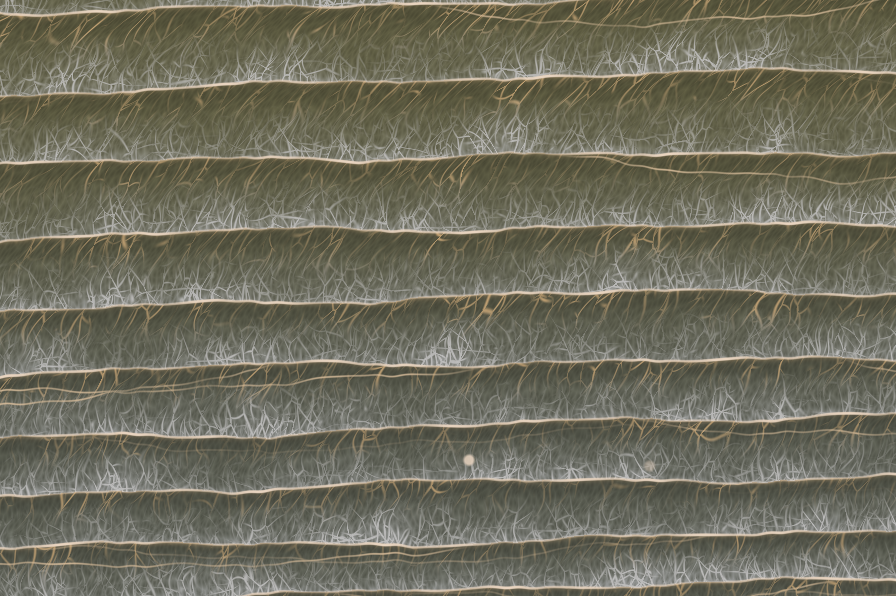
Reproduce this texture procedurally as a Shadertoy shader.

```glsl
// Shallow surf seen from above: stacked wave crests with tan streaks and pale foam lace.

// Layout, in units of canvas height
const float FIRST_CREST = 0.002;   // depth of crest 0 below the top edge
const float CREST_GAP   = 0.137;   // spacing at the top
const float GAP_SHRINK  = 0.003;   // spacing loss per crest, squared
const float CREST_TILT  = 0.022;   // rise towards the right
const float LINE_HALF   = 0.0017;  // half width of a crest line
const float STRAND_DROP = 0.034;   // how far side strands leave their crest
const float THREAD      = 0.0026;  // half width of a foam thread
const vec2  STREAK_FREQ = vec2(34.0, 13.0);
const vec2  LACE_FREQ   = vec2(44.0, 19.0);
const vec2  FIBRE_FREQ  = vec2(85.0, 26.0);

// Colours
const vec3 OLIVE_WATER = vec3(0.350, 0.343, 0.243);
const vec3 SLATE_WATER = vec3(0.315, 0.325, 0.280);
const vec3 TAN_STREAK  = vec3(0.800, 0.660, 0.470);
const vec3 GREY_FOAM   = vec3(0.670, 0.675, 0.685);
const vec3 PALE_FOAM   = vec3(0.780, 0.775, 0.775);
const vec3 CREAM_CREST = vec3(0.910, 0.830, 0.750);

float hash1(float n) { return fract(sin(n * 91.345 + 3.7) * 4375.85); }

vec2 hash2(vec2 p) {
    return fract(sin(vec2(dot(p, vec2(127.1, 311.7)), dot(p, vec2(269.5, 183.3)))) * 4375.85);
}

// Stretched cells: x = nearest distance in cells, y = border distance in canvas units
vec2 cells(vec2 p, vec2 freq) {
    vec2 base = floor(p), f = fract(p), a = vec2(8.0), b = vec2(8.0);
    for (int j = -1; j <= 1; j++)
    for (int i = -1; i <= 1; i++) {
        vec2 g = vec2(i, j);
        vec2 d = g + hash2(base + g) - f;
        if (dot(d, d) < dot(a, a)) { b = a; a = d; }
        else if (dot(d, d) < dot(b, b)) b = d;
    }
    float border = 0.5 * (dot(b, b) - dot(a, a)) / max(length((b - a) * freq), 0.01);
    return vec2(length(a), border);
}

// Threads of even width along cell borders, broken by a coarser layer
float threads(vec2 q, vec2 freq, vec2 seed, float width) {
    vec2 p = q * freq + seed;
    p += 0.2 * sin(p.yx * vec2(2.3, 1.7) + 1.6 * sin(p * 0.9));
    float gaps = smoothstep(0.25, 0.7, cells(p * 0.6 + 7.3, freq).x);
    return gaps * (1.0 - smoothstep(0.0, width, cells(p, freq).y));
}

// Height of crest n at x: tilted, scalloped and finely ragged
float crestHeight(float n, float x) {
    float phase = 6.283 * hash1(n);
    float y = 1.0 - FIRST_CREST - n * CREST_GAP + n * n * GAP_SHRINK;
    y += CREST_TILT * (x - 0.75) + 0.005 * sin(3.3 * x + phase);
    y += 0.010 * (abs(sin(3.9 * x + 2.0 * phase)) - 0.6);
    y += 0.0024 * sin(15.0 * x + 3.0 * phase) + 0.0012 * sin(37.0 * x + 5.0 * phase);
    return y + 0.0009 * sin(83.0 * x + phase + 2.0 * sin(29.0 * x));
}

float stroke(float d, float halfWidth, float px) {
    return 1.0 - smoothstep(halfWidth - px * 0.7, halfWidth + px, abs(d));
}

void mainImage(out vec4 fragColor, in vec2 fragCoord) {
    vec2 p = fragCoord / iResolution.y;
    float px = 1.0 / iResolution.y, depth = 1.0 - p.y;

    // Nearest crest above and below, plus all crest and strand lines
    float above = 1.0, below = 1.0, row = 0.0, crestLine = 0.0, strandLine = 0.0;
    for (int i = -1; i <= 11; i++) {
        float n = float(i), d = crestHeight(n, p.x) - p.y;
        if (d >= 0.0 && d < above) { above = d; row = n; }
        if (d < 0.0) below = min(below, -d);
        float wear = 0.68 + 0.2 * sin(p.x * 11.0 + n * 4.0) + 0.14 * sin(p.x * 47.0 + n * 9.0);
        crestLine = max(crestLine, wear * stroke(d, LINE_HALF * (0.5 + 0.7 * wear), px));
        for (int s = 0; s < 2; s++) {
            float r = hash1(n * 2.0 + float(s) + 20.0);
            float leave = sin(p.x * (2.2 + 1.5 * r) + r * 25.0);
            float drop = STRAND_DROP * (0.6 + r) * max(leave, 0.0);
            drop += 0.003 * sin(p.x * 23.0 + r * 30.0) + 0.001 * sin(p.x * 71.0 + n);
            float shown = smoothstep(0.0, 0.25, leave) * smoothstep(0.3, 0.7, r + 0.03 * n);
            strandLine = max(strandLine, shown * wear * stroke(d - drop, LINE_HALF * 0.7, px));
        }
    }
    float band = above + below, v = above / band;   // v: 0 at upper crest, 1 at lower

    // Sheared coordinates: streaks lean hard at the top, then straighten
    float lean = mix(1.05, 0.3, depth);
    vec2 q = vec2(p.x + lean * band * (v - 0.4 * v * v), above);
    q.x += 0.003 * sin(above * 95.0 + p.x * 21.0 + row);
    vec2 crossed = vec2(p.x - 0.35 * above, above);
    vec2 seed = vec2(row * 17.0, row * 31.0 + 5.0);
    float patches = smoothstep(0.15, 0.75, cells(q * vec2(9.0, 7.0) + seed, vec2(1.0)).x);
    float clumps = 0.5 + 0.3 * sin(p.x * 7.0 + row * 2.3) + 0.2 * sin(p.x * 17.0 + row * 5.0);

    float streaks = max(threads(q, STREAK_FREQ, seed, THREAD * 1.25),
                        0.8 * threads(q, STREAK_FREQ * 1.6, seed + 4.0, THREAD));
    float lace = max(threads(q, LACE_FREQ, seed.yx, THREAD),
                     threads(crossed, LACE_FREQ, seed.yx + 9.0, THREAD));
    float fibres = threads(q, FIBRE_FREQ, seed, THREAD);
    float mesh = threads(crossed, vec2(24.0, 62.0), seed, THREAD);
    float grain = cells(q * vec2(150.0, 65.0) + seed, vec2(1.0)).x - 0.5;

    // Water, darkest just under each crest
    vec3 col = mix(OLIVE_WATER, SLATE_WATER, smoothstep(0.1, 0.8, depth));
    col *= 0.90 + 0.16 * smoothstep(0.0, 0.5, v) + 0.22 * grain;

    // Foam haze and lace thicken towards the lower crest
    float foam = smoothstep(mix(0.25, 0.05, depth), 0.95, v) * (0.45 + 0.75 * clumps);
    float fringe = exp(-below / (0.007 + 0.010 * clumps)) * (0.75 + 0.8 * grain);
    float haze = foam * mix(0.20, 0.38, depth) * (0.5 + 0.6 * patches + 0.7 * grain);
    col = mix(col, GREY_FOAM, clamp(haze + 0.5 * fringe, 0.0, 0.7));
    float net = max(max(lace, 0.85 * fibres), mesh * smoothstep(0.6, 0.9, v));
    col = mix(col, PALE_FOAM, clamp(net * foam * (0.65 + 0.5 * patches), 0.0, 0.8));

    // Tan streaks hang from the upper crest
    float hang = (1.0 - smoothstep(0.15, 0.9, v)) * (0.45 + 0.55 * patches);
    vec3 tint = mix(TAN_STREAK, GREY_FOAM, smoothstep(0.2, 0.65, v) * 0.8);
    col = mix(col, tint, streaks * hang * mix(1.0, 0.75, depth));

    // Crest lines with a warm underside
    col = mix(col, TAN_STREAK, (0.35 + 0.3 * clumps) * exp(-above / 0.0035));
    col = mix(col, mix(TAN_STREAK, CREAM_CREST, 0.5), 0.85 * strandLine);
    col = mix(col, CREAM_CREST, crestLine);

    // Two pale floating flecks
    for (int i = 0; i < 2; i++) {
        float k = float(i);
        vec2 c = p - vec2(0.787 + 0.303 * k, 0.228 - 0.010 * k);
        float fleck = 1.0 - smoothstep(0.006, 0.012, length(c));
        col = mix(col, CREAM_CREST, fleck * (0.85 - 0.45 * k));
    }
    fragColor = vec4(col, 1.0);
}
```
